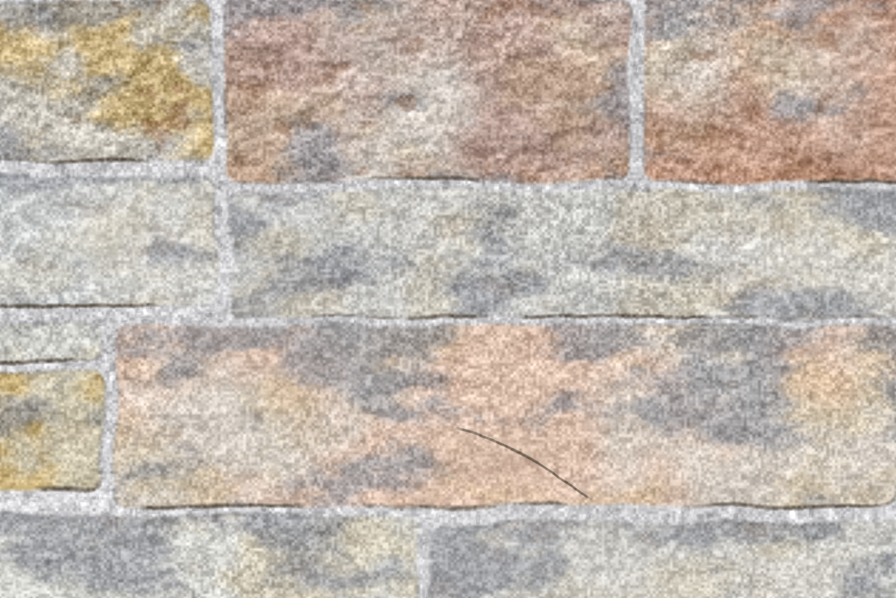
Write a Shadertoy shader that draws this texture.

```glsl
// Weathered sandstone wall: ten irregular blocks in four courses, set in pale gritty mortar.
// Each block is a warped rounded box; layered noise adds tint, stains, relief and grain,
// and broken dark lines mark the undercut edges and one curved crack.

const float ASPECT = 1.5;           // wall width over wall height
const int STONE_COUNT = 10;
const float CORNER = 0.022;         // corner radius of the blocks
const float EDGE_WARP = 0.020;      // waviness of the block outlines
const float EDGE_SOFT = 0.0035;     // worn softness of the outlines
const float GRAIN = 0.21;           // contrast of the sandy grain
const float GRAIN_SCALE = 210.0;
const float SHADOW_WIDTH = 0.0045;  // dark line below each block
const vec3 MORTAR = vec3(0.81, 0.81, 0.82);
const vec3 PALE = vec3(0.83, 0.82, 0.79);
const vec3 SOOT = vec3(0.55, 0.56, 0.59);
const vec3 OCHRE = vec3(0.77, 0.66, 0.43);
const vec3 RUST = vec3(0.70, 0.49, 0.36);
const vec3 SHADOW = vec3(0.36, 0.32, 0.27);
const vec2 CRACK_START = vec2(0.758, 0.283);
const vec2 CRACK_SPAN = vec2(0.238, -0.123);

// Block layout: left, bottom, right, top
const vec4 BLOCK[STONE_COUNT] = vec4[](
    vec4(-0.05, 0.732, 0.357, 0.994), vec4(0.381, 0.697, 1.055, 1.005),
    vec4(1.081, 0.695, 1.60, 1.03), vec4(-0.05, 0.488, 0.361, 0.705),
    vec4(0.387, 0.468, 1.60, 0.680), vec4(-0.05, 0.395, 0.172, 0.458),
    vec4(-0.05, 0.180, 0.172, 0.378), vec4(0.195, 0.155, 1.503, 0.453),
    vec4(-0.05, -0.05, 0.703, 0.140), vec4(0.723, -0.05, 1.60, 0.126));

// Block tint, with the amount of ochre staining in w
const vec4 TINT[STONE_COUNT] = vec4[](
    vec4(0.76, 0.74, 0.70, 0.75), vec4(0.72, 0.62, 0.58, 0.20),
    vec4(0.76, 0.62, 0.55, 0.15), vec4(0.80, 0.81, 0.81, 0.12),
    vec4(0.78, 0.78, 0.77, 0.18), vec4(0.81, 0.81, 0.79, 0.30),
    vec4(0.80, 0.77, 0.68, 0.80), vec4(0.86, 0.75, 0.68, 0.25),
    vec4(0.82, 0.82, 0.80, 0.25), vec4(0.77, 0.77, 0.76, 0.15));

float hash(vec2 p) {
    vec3 q = fract(vec3(p.xyx) * 0.1031);
    q += dot(q, q.yzx + 33.33);
    return fract((q.x + q.y) * q.z);
}

float noise(vec2 p) {
    vec2 i = floor(p), f = fract(p);
    f = f * f * (3.0 - 2.0 * f);
    return mix(mix(hash(i), hash(i + vec2(1, 0)), f.x),
               mix(hash(i + vec2(0, 1)), hash(i + vec2(1, 1)), f.x), f.y);
}

float fbm(vec2 p) {
    float sum = 0.0, amp = 0.52;
    for (int i = 0; i < 5; i++) {
        sum += amp * noise(p);
        p = mat2(1.6, 1.2, -1.2, 1.6) * p + 17.3;
        amp *= 0.5;
    }
    return sum;
}

float roundedBox(vec2 p, vec4 box) {
    vec2 d = abs(p - 0.5 * (box.xy + box.zw)) - 0.5 * (box.zw - box.xy) + CORNER;
    return length(max(d, 0.0)) + min(max(d.x, d.y), 0.0) - CORNER;
}

float relief(vec2 p) {
    return fbm(p * vec2(15.0, 20.0));
}

vec3 stoneColor(vec2 p, int id) {
    vec4 box = BLOCK[id], tint = TINT[id];
    vec2 seed = vec2(float(id) * 7.31, float(id) * 3.17);
    float upper = smoothstep(0.67, 0.71, box.y);   // top course is rougher
    float above = p.y - box.y, below = box.w - p.y;

    // Broad bleaching, growing to the right in the lower courses
    float drift = mix(0.22 * (p.x - 0.85), -0.12, upper);
    vec3 col = mix(tint.rgb, PALE, 0.8 * smoothstep(0.40, 0.68, fbm(p * 4.0 + seed) + drift));

    // Ochre lichen, rusty lower rim and grey soot
    float patches = fbm(p * vec2(8.0, 11.0) + seed + 40.0);
    col = mix(col, OCHRE, tint.w * smoothstep(0.46, 0.68, patches));
    float warmth = smoothstep(0.06, 0.18, tint.r - tint.b);
    float rim = smoothstep(0.06, 0.0, above) * smoothstep(0.3, 0.6, patches);
    col = mix(col, RUST, 0.55 * warmth * upper * rim);
    float soot = fbm(p * vec2(7.0, 13.0) + seed + 80.0);
    float topSoot = 0.14 * smoothstep(0.07, 0.0, below);
    col = mix(col, SOOT, 0.65 * smoothstep(0.52, 0.72, soot + topSoot));

    // Hewn surface lit from above, with brown pits
    float h = relief(p + seed);
    float slope = relief(p + seed + vec2(-0.003, 0.006)) - h;
    col -= slope * mix(0.5, 1.1, upper);
    float pits = smoothstep(0.38, 0.26, h);
    return mix(col, RUST * 0.8, pits * mix(0.08, 0.40, upper));
}

float crackMask(vec2 p, float px) {
    float t = (p.x - CRACK_START.x) / CRACK_SPAN.x;
    float s = clamp(t, 0.0, 1.0);
    float y = CRACK_START.y + CRACK_SPAN.y * pow(s, 1.47) + 0.008 * (fbm(p * 22.0) - 0.5);
    float ends = smoothstep(0.0, 0.08, t) * smoothstep(1.0, 0.92, t);
    return ends * smoothstep(0.0025 + px, 0.0005, abs(p.y - y));
}

void mainImage(out vec4 fragColor, in vec2 fragCoord) {
    vec2 p = fragCoord / iResolution.xy * vec2(ASPECT, 1.0);
    float px = 1.0 / iResolution.y;
    vec2 warp = vec2(fbm(p * 9.0), fbm(p * 9.0 + 31.0)) - 0.5;
    vec2 q = p + EDGE_WARP * warp;

    // Nearest block, and the strongest undercut along any lower edge
    float dist = 1e3, undercut = 0.0;
    int id = 0;
    for (int i = 0; i < STONE_COUNT; i++) {
        float d = roundedBox(q, BLOCK[i]);
        if (d < dist) { dist = d; id = i; }
        float low = smoothstep(0.02, 0.0, q.y - BLOCK[i].y);
        undercut = max(undercut, low * smoothstep(SHADOW_WIDTH + px, 0.0, abs(d)));
    }

    // Gritty mortar with pale pebbles
    float grit = noise(p * 95.0);
    vec3 mortar = MORTAR + 0.16 * (fbm(p * 12.0) - 0.55);
    mortar += 0.09 * smoothstep(0.7, 0.9, grit) - 0.10 * smoothstep(0.3, 0.1, grit);

    float soft = EDGE_SOFT + px;
    vec3 col = mix(mortar, stoneColor(p, id), smoothstep(soft, -soft, dist));

    // Faint outline, broken undercut shadows and the crack
    float broken = smoothstep(0.38, 0.60, fbm(p * vec2(7.0, 16.0) + 9.0));
    col *= 1.0 - 0.10 * broken * smoothstep(0.007, 0.0, abs(dist));
    col = mix(col, SHADOW, 0.75 * undercut * broken);
    col = mix(col, SHADOW, 0.75 * crackMask(p, px));

    // Sandy grain at two sizes
    float grain = noise(p * GRAIN_SCALE) + 0.6 * noise(p * GRAIN_SCALE * 0.47 + 5.0) - 0.8;
    col += GRAIN * grain * (0.65 + 0.7 * fbm(p * 5.0 + 60.0));
    fragColor = vec4(clamp(col, 0.0, 1.0), 1.0);
}
```
